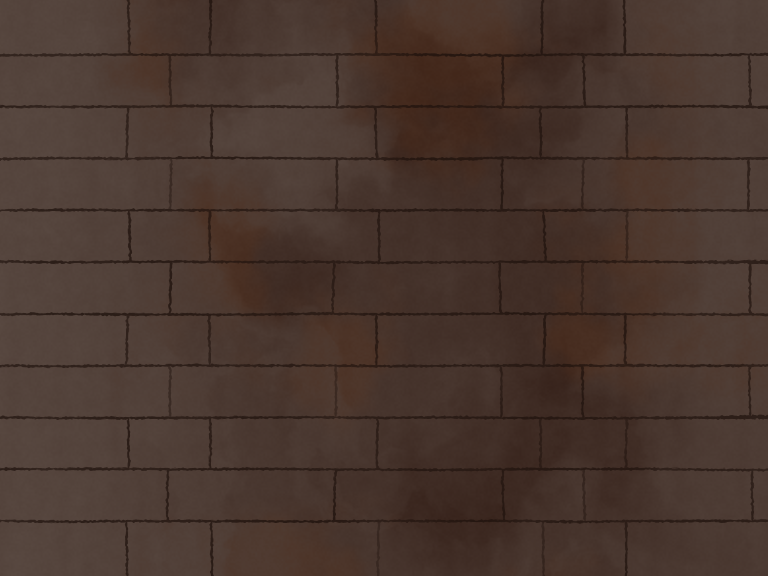
This texture is drawn by a Shadertoy shader. Its source:

```glsl
// Dark brown stained wall of staggered long and short blocks with rough inked joints.
#define ROW_HEIGHT 0.09
#define TOP_OFFSET 0.0052
#define LAST_ROW 10.0
#define FIRST_JOINT 0.2222
#define HALF_BLOCK 0.072
#define LINE_HALF_WIDTH 0.0021
#define LINE_OPACITY 0.8
#define JOINT_COLOR vec3(0.12, 0.07, 0.05)
#define DARK_BROWN vec3(0.21, 0.13, 0.10)
#define PALE_BROWN vec3(0.36, 0.30, 0.27)
#define RUST_TINT vec3(0.030, 0.002, -0.018)

// Joint positions of alternate rows, counted in half short blocks
const float EVEN_JOINTS[5] = float[5](0.0, 2.0, 6.0, 10.0, 12.0);
const float ODD_JOINTS[5] = float[5](1.0, 5.0, 9.0, 11.0, 15.0);

// Stains: centre x, centre y, radius, change of tone
const vec4 STAINS[8] = vec4[8](
    vec4(0.31, 0.94, 0.17, -0.26), vec4(0.53, 0.76, 0.24, 0.20),
    vec4(0.80, 0.80, 0.23, -0.27), vec4(0.50, 0.56, 0.18, -0.24),
    vec4(0.79, 0.14, 0.21, -0.27), vec4(1.02, 0.22, 0.21, -0.26),
    vec4(1.00, 0.92, 0.15, -0.23), vec4(0.92, 0.46, 0.24, -0.14));

float hash(vec2 p) {
    vec3 q = fract(vec3(p.xyx) * 0.1031);
    q += dot(q, q.yzx + 33.33);
    return fract((q.x + q.y) * q.z);
}

float noise(vec2 p) {
    vec2 i = floor(p), f = fract(p);
    f = f * f * (3.0 - 2.0 * f);
    return mix(mix(hash(i), hash(i + vec2(1, 0)), f.x),
               mix(hash(i + vec2(0, 1)), hash(i + vec2(1, 1)), f.x), f.y);
}

float fbm(vec2 p) {
    float sum = 0.0, amp = 0.5;
    for (int i = 0; i < 5; i++) {
        sum += amp * noise(p);
        p = mat2(1.6, 1.2, -1.2, 1.6) * p + 17.3;
        amp *= 0.5;
    }
    return sum;
}

float stroke(float dist, float halfWidth, float pixel) {
    return 1.0 - smoothstep(halfWidth - 0.7 * pixel, halfWidth + 0.7 * pixel, abs(dist));
}

// Large worn areas, washes and fine grain, from 0 (dark) to 1 (pale)
float wallTone(vec2 uv, vec2 p) {
    float tone = mix(0.82, 0.46, smoothstep(0.0, 0.5, uv.x));
    tone += smoothstep(0.72, 0.98, uv.x) * mix(0.12, 0.26, uv.y);
    vec2 warp = vec2(fbm(p * 6.0 + 40.0), fbm(p * 6.0 + 71.0)) - 0.48;
    for (int i = 0; i < 8; i++) {
        vec4 s = STAINS[i];
        float d = length(p + 0.3 * warp - s.xy);
        tone += s.w * (1.0 - smoothstep(0.3 * s.z, s.z, d));
    }
    float wash = smoothstep(0.42, 0.56, fbm(p * 9.0 + 2.5 * warp + 100.0));
    float middle = smoothstep(0.12, 0.3, uv.x) * (1.0 - smoothstep(0.75, 0.95, uv.x));
    tone += (wash - 0.5) * mix(0.03, 0.10, middle);
    tone += 0.07 * (noise(vec2(p.x * 45.0, p.y * 3.0)) - 0.5);
    tone += 0.10 * (fbm(p * 60.0) - 0.48);
    return tone + 0.06 * (noise(p * 290.0) - 0.5);
}

void mainImage(out vec4 fragColor, in vec2 fragCoord) {
    vec2 uv = fragCoord / iResolution.xy;
    vec2 p = uv * vec2(4.0 / 3.0, 1.0);
    float pixel = 1.0 / iResolution.y;

    // Rough pen edge and uneven ink
    float edge = LINE_HALF_WIDTH * (0.55 + 0.9 * noise(p * 280.0 + 9.0));
    float ink = 0.75 + 0.25 * noise(p * 12.0 + 31.0);

    // Horizontal joints
    float wobble = 0.0022 * (noise(p * vec2(9.0, 11.0)) - 0.5)
                 + 0.0016 * (noise(p * 190.0) - 0.5);
    float course = (1.0 - p.y - TOP_OFFSET + wobble) / ROW_HEIGHT;
    float nearest = clamp(round(course), 1.0, LAST_ROW);
    float smudge = smoothstep(1.22, 1.27, p.x) * step(0.65, hash(vec2(nearest, 5.0)));
    float joints = stroke((course - nearest) * ROW_HEIGHT, edge * (1.0 + 0.5 * smudge), pixel);

    // Vertical joints, each slightly shifted, tilted and faded
    float row = clamp(floor(course), 0.0, LAST_ROW);
    bool even = mod(row, 2.0) < 0.5;
    float block = 0.0;
    for (int i = 0; i < 5; i++) {
        vec2 id = vec2(float(i) + 3.0, row + 11.0);
        float slot = even ? EVEN_JOINTS[i] : ODD_JOINTS[i];
        float x = FIRST_JOINT + HALF_BLOCK * slot + 0.008 * (hash(id) - 0.5);
        x += 0.006 * (hash(id + 50.0) - 0.5) * (course - row - 0.5);
        x += 0.002 * (noise(vec2(p.y * 160.0, id.x)) - 0.5);
        float strength = mix(0.6, 1.0, smoothstep(0.0, 0.35, hash(id + 90.0)));
        joints = max(joints, strength * stroke(p.x - x, edge, pixel));
        block += step(x, p.x);
    }

    // Wall colour with slight variation between blocks and rusty patches
    float tone = wallTone(uv, p) + 0.06 * (hash(vec2(block, row) + 7.0) - 0.5);
    vec3 color = mix(DARK_BROWN, PALE_BROWN, clamp(tone, 0.0, 1.05));
    float rust = smoothstep(0.46, 0.68, fbm(p * 5.0 + 63.0));
    color += RUST_TINT * rust * (1.0 - smoothstep(0.35, 0.75, tone));
    color = mix(color, JOINT_COLOR, joints * ink * LINE_OPACITY);
    fragColor = vec4(color, 1.0);
}
```
